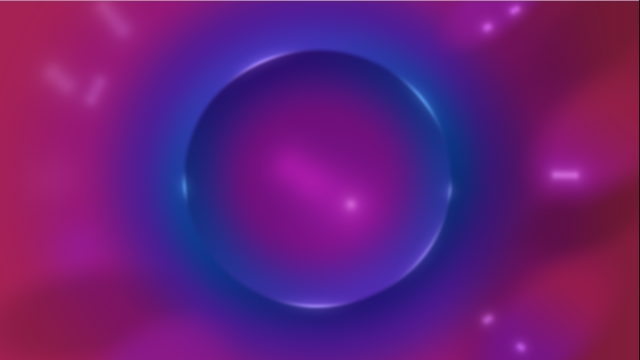
This background is drawn by a WebGL 1 fragment shader. Its source:

```glsl
precision highp float;
// Soft blue glass ring with lit rims over a magenta and crimson haze.

uniform vec2 u_resolution;

// Distance from p to the segment from a to b
float segment(vec2 p, vec2 a, vec2 b) {
  vec2 ab = b - a;
  return length(p - a - ab * clamp(dot(p - a, ab) / max(dot(ab, ab), 1e-5), 0.0, 1.0));
}

// Wide gaussian glow around a segment
float glow(vec2 p, vec2 a, vec2 b, float width) {
  float d = segment(p, a, b) / width;
  return exp(-d * d);
}

// Peaked core with a soft skirt around a segment
float spark(vec2 p, vec2 a, vec2 b, float width) {
  float d = segment(p, a, b) / width;
  return 0.7 * exp(-d * d) + 0.3 * exp(-0.2 * d * d);
}

// Soft-edged elliptical patch, tilted by an angle in degrees
float lobe(vec2 p, vec2 center, vec2 size, float tilt) {
  float c = cos(radians(tilt)), s = sin(radians(tilt));
  vec2 q = p - center;
  q = vec2(c * q.x + s * q.y, c * q.y - s * q.x) / size;
  return 1.0 - smoothstep(0.5, 1.2, length(q));
}

// Angular falloff of a rim highlight, angles in degrees
float arc(vec2 normal, float angle, float spread) {
  float a = radians(angle), s = radians(spread);
  return exp(-2.0 * (1.0 - dot(normal, vec2(cos(a), sin(a)))) / (s * s));
}

// Radial haze: blue rim, violet, magenta, then crimson
vec3 outerHaze(float d) {
  vec3 color = mix(vec3(0.14, 0.18, 0.58), vec3(0.29, 0.11, 0.58), smoothstep(0.38, 0.50, d));
  color = mix(color, vec3(0.58, 0.09, 0.47), smoothstep(0.46, 0.67, d));
  return mix(color, vec3(0.65, 0.13, 0.33), smoothstep(0.62, 0.95, d));
}

void main() {
  vec2 p = (gl_FragCoord.xy - 0.5 * u_resolution) / u_resolution.y;
  vec2 q = (p - vec2(-0.007, 0.005)) * vec2(1.0, 1.04);
  float d = length(q);
  vec2 normal = q / max(d, 0.001);
  float rim = d - 0.37;

  // Haze outside, darker toward the right with a red far edge
  vec3 outside = outerHaze(d) * (1.0 - 0.25 * smoothstep(0.28, 0.56, p.x));
  outside = mix(outside, vec3(0.52, 0.12, 0.22), 0.7 * smoothstep(0.66, 0.90, p.x));
  outside *= 1.0 - 0.10 * lobe(p, vec2(0.80, 0.44), vec2(0.34, 0.12), 40.0);
  outside *= 1.0 - 0.16 * lobe(p, vec2(0.74, -0.10), vec2(0.22, 0.11), 25.0);
  outside *= 1.0 - 0.16 * lobe(p, vec2(-0.66, -0.38), vec2(0.30, 0.14), 10.0);

  // Diagonal patches, magenta below and red above
  vec3 patchColor = mix(vec3(0.56, 0.09, 0.53), vec3(0.58, 0.12, 0.28),
    smoothstep(-0.08, 0.22, dot(p - vec2(0.70, 0.06), vec2(0.6, 0.8))));
  outside = mix(outside, patchColor, 0.9 * lobe(p, vec2(0.78, 0.12), vec2(0.23, 0.15), 38.0));
  patchColor = mix(vec3(0.46, 0.08, 0.56), vec3(0.60, 0.11, 0.30),
    smoothstep(-0.14, 0.14, dot(p - vec2(0.62, -0.37), vec2(0.6, 0.8))));
  outside = mix(outside, patchColor, 0.9 * lobe(p, vec2(0.63, -0.40), vec2(0.26, 0.14), 42.0));
  outside = mix(outside, vec3(0.54, 0.10, 0.57), 0.9 * lobe(p, vec2(0.49, 0.50), vec2(0.19, 0.09), 40.0));
  outside = mix(outside, vec3(0.52, 0.10, 0.58), 0.6 * lobe(p, vec2(-0.43, -0.52), vec2(0.20, 0.14), 20.0));

  // Purple bowl inside
  vec3 inside = mix(vec3(0.43, 0.06, 0.48), vec3(0.16, 0.15, 0.54), smoothstep(0.17, 0.36, d));
  inside += vec3(0.08, 0.02, 0.08) * exp(-dot(p - vec2(0.06, -0.11), p - vec2(0.06, -0.11)) / 0.03);

  // Rim light flips side across the edge
  float edge = smoothstep(-0.010, 0.010, rim);
  vec3 color = mix(inside, outside, edge);
  float band = exp(-rim * rim / mix(0.010, 0.008, edge));
  float lit = dot(normal, vec2(-0.42, 0.91)) * (2.0 * edge - 1.0);
  float twofold = cos(2.0 * (atan(q.y, q.x + 1e-5) - 0.35));
  color += band * (lit * vec3(0.065, 0.055, 0.12) + twofold * vec3(-0.07, 0.045, -0.01));

  // Fine glints along the rim
  float line = exp(-rim * rim / 0.00004) + 0.4 * exp(-rim * rim / 0.0005);
  float violetArcs = arc(normal, 115.0, 13.0) + arc(normal, -91.0, 12.0)
    + 0.75 * arc(normal, -36.0, 15.0) + 0.7 * arc(normal, -6.0, 4.0);
  float blueArcs = arc(normal, 38.0, 11.0) + 0.9 * arc(normal, 184.0, 5.0);
  color += line * (violetArcs * vec3(0.25, 0.23, 0.24) + blueArcs * vec3(0.15, 0.24, 0.22));

  // Ridge and spot in the middle
  vec2 ridge = vec2(-0.08, 0.035), spot = vec2(0.086, -0.068);
  color += vec3(0.12, 0.02, 0.09) * glow(p, ridge, spot, 0.075);
  color += vec3(0.07, 0.01, 0.05) * glow(p, ridge, vec2(-0.03, 0.0), 0.05);
  color += vec3(0.17, 0.25, 0.17) * spark(p, spot, spot, 0.016);

  // Pale smudges on the left
  float smudges = spark(p, vec2(-0.60, 0.48), vec2(-0.55, 0.42), 0.026)
    + spark(p, vec2(-0.74, 0.295), vec2(-0.705, 0.265), 0.028)
    + spark(p, vec2(-0.635, 0.225), vec2(-0.612, 0.27), 0.020);
  color += vec3(0.08, 0.13, 0.14) * smudges;
  color += vec3(0.0, 0.01, 0.10) * glow(p, vec2(-0.685, -0.20), vec2(-0.67, -0.19), 0.08);
  color += vec3(0.03, 0.03, 0.03) * glow(p, vec2(-0.75, 0.0), vec2(-0.73, 0.01), 0.07);

  // Small sparks on the right
  float sparks = spark(p, vec2(0.464, 0.423), vec2(0.467, 0.425), 0.012)
    + spark(p, vec2(0.538, 0.470), vec2(0.546, 0.474), 0.011)
    + spark(p, vec2(0.463, -0.389), vec2(0.469, -0.385), 0.012)
    + spark(p, vec2(0.556, -0.463), vec2(0.560, -0.466), 0.011);
  color += vec3(0.26, 0.23, 0.32) * sparks;
  vec2 barLeft = vec2(0.655, 0.014), barRight = vec2(0.708, 0.013);
  color += vec3(0.22, 0.27, 0.24) * spark(p, barLeft, barRight, 0.012);
  color += vec3(0.04, 0.02, 0.10) * glow(p, barLeft, barRight, 0.050);

  // Pale hairline along the top, dark one along the right
  float aspect = u_resolution.x / u_resolution.y;
  color = mix(color, vec3(0.75, 0.62, 0.72), 0.8 * smoothstep(0.4965, 0.4985, p.y));
  color *= 1.0 - 0.8 * smoothstep(0.0035, 0.0015, 0.5 * aspect - p.x);

  gl_FragColor = vec4(clamp(color, 0.0, 1.0), 1.0);
}
```
